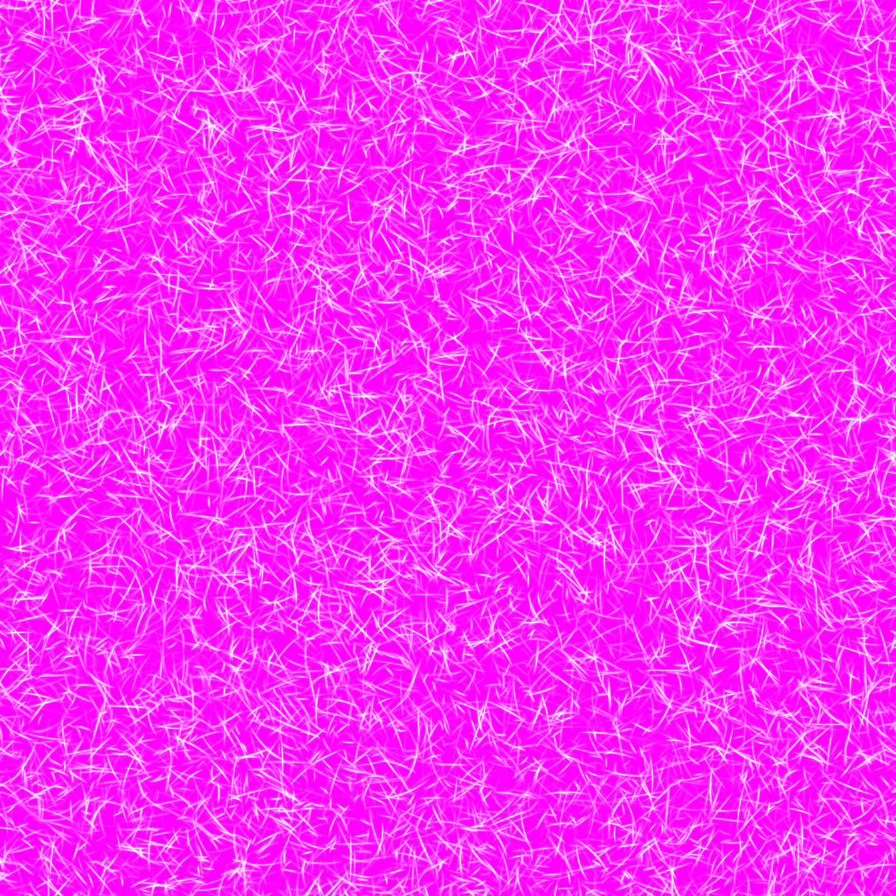
Give the GLSL for this texture, as a WebGL 2 fragment shader.

```glsl
#version 300 es
precision highp float;
precision highp int;
// Dense mat of short, thin, gently curved fibres in pale pink to white on magenta.
// Every grid cell scatters a handful of tapered arcs of random direction, length
// and brightness; overlapping fibres are laid over each other as thin veils.

#define CELLS 30.0            // grid cells across the canvas
#define FIBRES_PER_CELL 18    // arcs started in each cell
#define HALF_LENGTH_MIN 0.007 // in canvas units, as are the next three
#define HALF_LENGTH_MAX 0.032
#define WIDTH_MIN 0.0010
#define WIDTH_MAX 0.0013
#define BEND 0.18             // largest sag relative to half length
#define OPACITY 1.0           // opacity of the brightest fibre
#define PATCHINESS 0.1        // slow variation of brightness
#define BASE_COLOR vec3(1.0, 0.0, 1.0)
#define FIBRE_COLOR vec3(1.0, 1.0, 1.0)

uniform vec2 u_resolution;
out vec4 fragColor;

// Integer hash giving four independent values in 0..1.
vec4 hash4(uvec4 v) {
    v = v * 1664525u + 1013904223u;
    v.x += v.y * v.w; v.y += v.z * v.x; v.z += v.x * v.y; v.w += v.y * v.z;
    v ^= v >> 16u;
    v.x += v.y * v.w; v.y += v.z * v.x; v.z += v.x * v.y; v.w += v.y * v.z;
    return vec4(v >> 8u) / 16777216.0;
}

uvec4 cellKey(vec2 cell, int index, uint salt) {
    return uvec4(uvec2(ivec2(cell) + 64), uint(index), salt);
}

// Smooth value noise.
float valueNoise(vec2 p) {
    vec2 i = floor(p), f = fract(p);
    f = f * f * (3.0 - 2.0 * f);
    float a = hash4(cellKey(i, 0, 7u)).x;
    float b = hash4(cellKey(i + vec2(1.0, 0.0), 0, 7u)).x;
    float c = hash4(cellKey(i + vec2(0.0, 1.0), 0, 7u)).x;
    float d = hash4(cellKey(i + vec2(1.0, 1.0), 0, 7u)).x;
    return mix(mix(a, b, f.x), mix(c, d, f.x), f.y);
}

// Coverage of one arc centred at the origin: soft across, fading to its tips.
float fibre(vec2 p, float angle, float halfLength, float sag, float width) {
    vec2 axis = vec2(cos(angle), sin(angle));
    float along = dot(p, axis) / halfLength;
    float taper = 1.0 - along * along;
    if (taper <= 0.0) return 0.0;
    float across = dot(p, vec2(-axis.y, axis.x)) - sag * halfLength * (0.5 - along * along);
    float slope = 2.0 * sag * along;
    float d = across / (width * sqrt(1.0 + slope * slope));
    return taper * exp(-d * d);
}

void main() {
    vec2 uv = gl_FragCoord.xy / u_resolution.y;
    vec2 home = floor(uv * CELLS);
    float pixelWidth = 0.5 / u_resolution.y;

    // Share of the base that stays uncovered by fibres.
    float uncovered = 1.0;
    for (int y = -1; y <= 1; y++)
    for (int x = -1; x <= 1; x++) {
        vec2 cell = home + vec2(x, y);
        for (int i = 0; i < FIBRES_PER_CELL; i++) {
            vec4 place = hash4(cellKey(cell, i, 1u));
            vec2 offset = uv - (cell + place.xy) / CELLS;
            float halfLength = mix(HALF_LENGTH_MIN, HALF_LENGTH_MAX, place.z * place.z);
            if (dot(offset, offset) > halfLength * halfLength * 1.2) continue;

            vec4 look = hash4(cellKey(cell, i, 2u));
            float width = max(mix(WIDTH_MIN, WIDTH_MAX, look.z), pixelWidth);
            float sag = BEND * (2.0 * look.y - 1.0);
            float opacity = OPACITY * look.x * look.x;
            uncovered *= 1.0 - opacity * fibre(offset, 6.2832 * place.w, halfLength, sag, width);
        }
    }

    // Slow drift between sparser and denser areas.
    float patches = 0.6 * valueNoise(uv * 9.0) + 0.4 * valueNoise(uv * 21.0 + 5.0);
    float cover = 1.0 - pow(uncovered, 1.0 + PATCHINESS * (2.0 * patches - 1.0));
    fragColor = vec4(mix(BASE_COLOR, FIBRE_COLOR, cover), 1.0);
}
```
